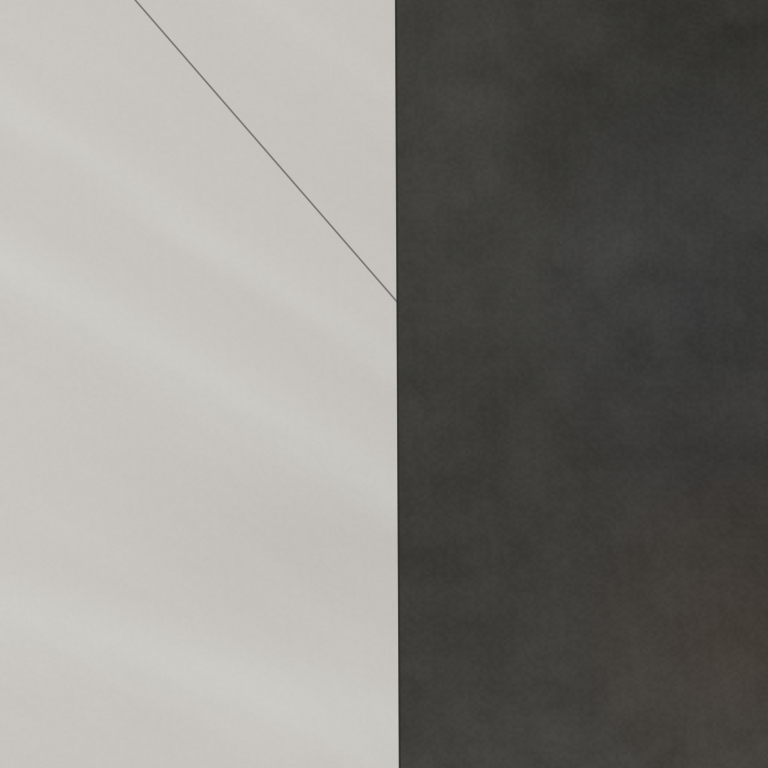
Write a three.js fragment shader that draws this texture.

```glsl
// Two stone slabs side by side: pale veined stone with a thin diagonal joint on
// the left, dark mottled slate on the right. Soft bands and tints set the broad
// tones, layered value noise adds mottling and fine grain.

varying vec2 vUv;

const vec3 PALE_STONE = vec3(0.775, 0.762, 0.742);
const vec3 VEIN_TINT = vec3(0.018, 0.027, 0.026);
const vec3 DARK_STONE = vec3(0.238, 0.236, 0.221);
const vec3 BLUE_TINT = vec3(-0.004, -0.002, 0.012);
const vec3 BROWN_TINT = vec3(0.024, 0.004, -0.002);
const vec3 JOINT_COLOR = vec3(0.46, 0.45, 0.45);
const vec3 SEAM_COLOR = vec3(0.16, 0.16, 0.15);

const float SEAM_BOTTOM = 0.5195;
const float SEAM_TOP = 0.5145;
const float SEAM_WIDTH = 0.0012;
const vec2 JOINT_START = vec2(0.176, 1.0);
const vec2 JOINT_END = vec2(0.517, 0.607);
const float JOINT_WIDTH = 0.0009;
const float EDGE_SOFTNESS = 0.0012;
const float GRAIN_SCALE = 260.0;

float hash(vec2 p) {
  return fract(sin(dot(p, vec2(127.1, 311.7))) * 43758.5453);
}

float noise(vec2 p) {
  vec2 cell = floor(p);
  vec2 f = fract(p);
  f = f * f * (3.0 - 2.0 * f);
  float low = mix(hash(cell), hash(cell + vec2(1.0, 0.0)), f.x);
  float high = mix(hash(cell + vec2(0.0, 1.0)), hash(cell + 1.0), f.x);
  return mix(low, high, f.y);
}

// Layered noise, centred on zero
float fbm(vec2 p) {
  float sum = 0.0;
  float amplitude = 0.5;
  for (int i = 0; i < 5; i++) {
    sum += amplitude * (noise(p) - 0.5);
    p = mat2(1.6, 1.2, -1.2, 1.6) * p + 7.3;
    amplitude *= 0.55;
  }
  return sum;
}

// Soft sloping band crossing the left side at the given height
float vein(vec2 p, float height, float slope, float width) {
  float d = (p.y - height - slope * p.x) / width;
  return exp(-d * d);
}

// Soft elliptical patch
float patchAt(vec2 p, vec2 center, vec2 radius) {
  vec2 d = (p - center) / radius;
  return exp(-dot(d, d));
}

float segmentDistance(vec2 p, vec2 a, vec2 b) {
  vec2 ab = b - a;
  return length(p - a - ab * clamp(dot(p - a, ab) / dot(ab, ab), 0.0, 1.0));
}

vec3 paleStone(vec2 p, float grain) {
  // Noise stretched along the direction of the veins
  vec2 along = vec2(dot(p, vec2(0.86, -0.51)), dot(p, vec2(0.51, 0.86)));
  float streaks = fbm(along * vec2(3.0, 16.0));
  vec2 q = p + vec2(0.0, 0.05 * streaks);

  float veins = 0.65 * vein(q, 0.875, -0.68, 0.035);
  veins += 1.0 * vein(q, 0.655, -0.58, 0.05);
  veins += 1.0 * vein(q, 0.2, -0.28, 0.055);
  veins += 0.4 * vein(q, 1.25, -0.72, 0.03);

  vec3 color = PALE_STONE + VEIN_TINT * veins;
  color += 0.012 * (1.0 - p.x / SEAM_BOTTOM);
  color -= 0.016 * patchAt(p, vec2(0.42, 0.3), vec2(0.25, 0.13));
  return color + 0.022 * streaks + 0.010 * grain;
}

vec3 darkStone(vec2 p, float grain) {
  float clouds = fbm(p * 5.0 + 3.0);
  float mottling = fbm(p * 22.0 + 11.0);
  vec2 q = p + 0.06 * vec2(clouds, mottling);

  // Broad light and dark areas
  float tone = 0.022 * patchAt(q, vec2(0.61, 0.82), vec2(0.09, 0.16));
  tone += 0.014 * patchAt(q, vec2(0.8, 0.7), vec2(0.1, 0.11));
  tone += 0.020 * patchAt(q, vec2(0.78, 0.05), vec2(0.3, 0.15));
  tone -= 0.022 * patchAt(q, vec2(0.73, 0.81), vec2(0.06, 0.09));
  tone -= 0.032 * patchAt(q, vec2(0.96, 0.93), vec2(0.2, 0.14));
  tone -= 0.024 * patchAt(q, vec2(1.0, 0.4), vec2(0.12, 0.2));

  vec3 color = DARK_STONE + tone + 0.035 * clouds + 0.045 * mottling;
  color += BLUE_TINT * patchAt(p, vec2(0.9, 0.6), vec2(0.16, 0.25));
  color += BROWN_TINT * patchAt(p, vec2(0.96, 0.17), vec2(0.18, 0.2));
  return color + 0.022 * grain;
}

void main() {
  float grain = noise(vUv * GRAIN_SCALE) - 0.5;
  float seamOffset = vUv.x - mix(SEAM_BOTTOM, SEAM_TOP, vUv.y);

  // Pale slab with its diagonal joint
  vec3 pale = paleStone(vUv, grain);
  float jointDistance = segmentDistance(vUv, JOINT_START, JOINT_END);
  float joint = 1.0 - smoothstep(0.0, JOINT_WIDTH + EDGE_SOFTNESS, jointDistance);
  pale = mix(pale, JOINT_COLOR, joint);

  // Dark slab and the narrow shadow where the slabs meet
  float side = smoothstep(-EDGE_SOFTNESS, EDGE_SOFTNESS, seamOffset);
  vec3 color = mix(pale, darkStone(vUv, grain), side);
  float shadow = 1.0 - smoothstep(0.0, SEAM_WIDTH + EDGE_SOFTNESS, abs(seamOffset - SEAM_WIDTH));
  gl_FragColor = vec4(mix(color, SEAM_COLOR, 0.7 * shadow), 1.0);
}
```
